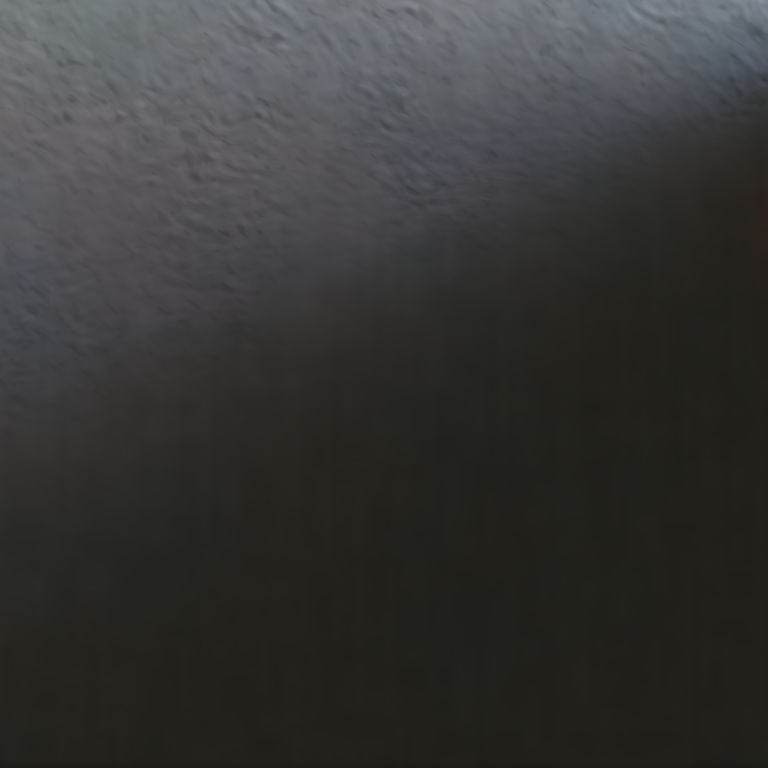
Write a WebGL 1 fragment shader that draws this texture.

```glsl
precision highp float;

uniform vec2 u_resolution;

float hash(vec2 p) {
  vec3 q = fract(vec3(p.xyx) * 0.1031);
  q += dot(q, q.yzx + 33.33);
  return fract((q.x + q.y) * q.z);
}

float noise(vec2 p) {
  vec2 cell = floor(p);
  vec2 f = fract(p);
  f = f * f * (3.0 - 2.0 * f);
  float low = mix(hash(cell), hash(cell + vec2(1.0, 0.0)), f.x);
  float high = mix(hash(cell + vec2(0.0, 1.0)), hash(cell + 1.0), f.x);
  return mix(low, high, f.y);
}

float fbm(vec2 p) {
  float sum = 0.0;
  float weight = 0.5;
  for (int i = 0; i < 4; i++) {
    sum += weight * noise(p);
    p = mat2(0.8, 0.6, -0.6, 0.8) * p * 2.03 + 17.0;
    weight *= 0.5;
  }
  return sum / 0.9375;
}

// Leathery height field with short, slanted wrinkles
float wrinkles(vec2 p) {
  p += 0.016 * (vec2(noise(p * 24.0), noise(p * 24.0 + 40.0)) - 0.5);
  float slant = mix(-0.15, -0.62, smoothstep(0.45, 0.9, p.y));
  vec2 q = vec2(p.x + slant * p.y * 0.3, p.y - slant * p.x);
  return 0.65 * noise(q * vec2(48.0, 92.0)) + 0.35 * noise(q * vec2(105.0, 170.0) + 9.0);
}

// Light falls off below a sloping terminator that sharpens to the right
float shade(vec2 p) {
  float d = p.y - mix(0.5, 0.88, p.x);
  d += 0.035 * (fbm(p * vec2(4.0, 6.0)) - 0.5);
  float lit = 0.25 + 0.17 * d / mix(0.40, 0.075, p.x);
  float dark = 0.125 + 0.125 * exp(1.6 * min(d, 0.0) / mix(0.30, 0.11, p.x));
  return d > 0.0 ? min(lit, 0.57) : dark;
}

void main() {
  vec2 uv = gl_FragCoord.xy / u_resolution;
  float light = shade(uv);

  // Cool highlights, neutral middle and warm shadows
  float cool = smoothstep(0.12, 0.32, light);
  vec3 color = light + vec3(mix(0.003, -0.018, smoothstep(0.2, 0.48, light)),
                            0.004 * cool, mix(-0.018, 0.030, cool));
  float corner = 1.0 - smoothstep(0.0, 0.32, length((uv - vec2(0.0, 1.0)) * vec2(0.8, 1.6)));
  color += corner * vec3(0.020, 0.012, -0.022);
  color.r += 0.018 * smoothstep(0.965, 1.0, uv.x) * smoothstep(0.35, 0.7, uv.y)
           * (1.0 - smoothstep(0.7, 0.85, uv.y));

  // Broad stains drifting between rose and blue
  float stain = fbm(uv * vec2(5.0, 7.0) + 3.0) - 0.5;
  float rose = exp(-dot((uv - vec2(0.36, 0.81)) * vec2(4.0, 7.0),
                        (uv - vec2(0.36, 0.81)) * vec2(4.0, 7.0)));
  color += light * (0.16 * stain + 0.06 * rose) * vec3(1.0, -0.1, -0.7);

  // Embossed grain, strongest on the lit upper band
  float relief = wrinkles(uv + vec2(0.002, 0.004)) - wrinkles(uv - vec2(0.002, 0.004));
  float pits = smoothstep(0.60, 0.85, wrinkles(uv + 5.0));
  float patches = smoothstep(0.3, 0.7, fbm(uv * 7.0 + 21.0));
  float grain = smoothstep(0.13, 0.34, light) * mix(0.35, 1.0, patches);
  grain *= 0.75 + 0.5 * smoothstep(0.35, 0.9, uv.x);
  color *= 1.0 + grain * (0.24 * relief - 0.16 * pits);

  // Soft mottling and faint vertical streaks
  color *= 1.0 + 0.10 * (fbm(uv * vec2(26.0, 34.0)) - 0.5);
  color *= 1.0 + 0.05 * (noise(uv * vec2(75.0, 9.0)) - 0.5);
  color *= 1.0 - 0.12 * (1.0 - smoothstep(0.0, 0.012, uv.y));

  gl_FragColor = vec4(clamp(color, 0.0, 1.0), 1.0);
}
```
